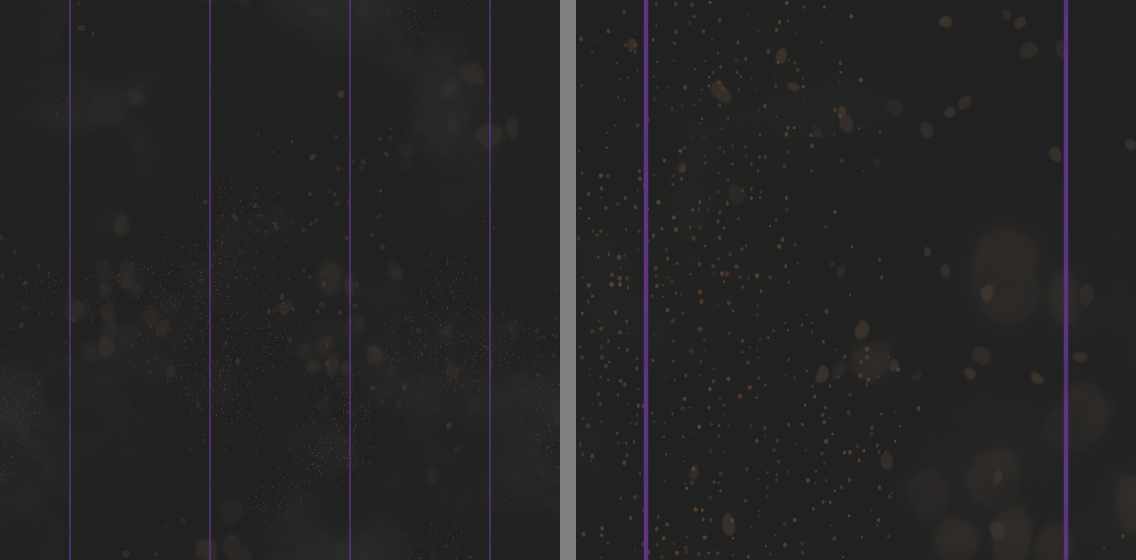
Left: the whole. Right: its middle third, enlarged.
Write a Shadertoy shader that draws this texture.

```glsl
#define STRIPES 4.0
#define STRIPE_WIDTH 0.0026
#define STRIPE_WEAR 0.15
#define STAIN_CELLS 28.0
#define CHIP_CELLS 64.0
#define SPECK_CELLS 180.0
#define BASE_COLOR vec3(0.130, 0.130, 0.129)
#define HAZE_COLOR vec3(0.168, 0.167, 0.164)
#define STAIN_COLOR vec3(0.225, 0.200, 0.180)
#define CHIP_COLOR vec3(0.290, 0.245, 0.200)
#define SPECK_COLOR vec3(0.420, 0.290, 0.180)
#define STRIPE_COLOR vec3(0.360, 0.205, 0.540)

const float TAU = 6.2831853;

// Integer hash of a cell, three values from 0 to 1
vec3 hash3(vec2 cell, float seed) {
    uvec3 v = uvec3(ivec3(cell, seed)) * 1664525u + 1013904223u;
    v.x += v.y * v.z; v.y += v.z * v.x; v.z += v.x * v.y;
    v ^= v >> 16u;
    v.x += v.y * v.z; v.y += v.z * v.x; v.z += v.x * v.y;
    return vec3(v >> 8u) / 16777216.0;
}

// Value noise that wraps after a whole number of cells
float wrapNoise(vec2 p, float cells, float seed) {
    vec2 q = p * cells, i = floor(q), f = q - i;
    f = f * f * (3.0 - 2.0 * f);
    vec2 a = mod(i, cells), b = mod(i + 1.0, cells);
    return mix(mix(hash3(a, seed).x, hash3(vec2(b.x, a.y), seed).x, f.x),
               mix(hash3(vec2(a.x, b.y), seed).x, hash3(b, seed).x, f.x), f.y);
}

float fbm(vec2 p, float cells, int octaves, float seed) {
    float sum = 0.0, weight = 0.5, total = 0.0;
    for (int i = 0; i < octaves; i++) {
        sum += weight * wrapNoise(p, cells, seed + float(i));
        total += weight;
        weight *= 0.5;
        cells *= 2.0;
    }
    return sum / total;
}

// Clustered discs, one per cell; radius and softness are in cells
float scatter(vec2 p, float cells, float radius, float soft, float amount, float seed) {
    vec2 q = p * cells;
    float cover = 0.0;
    for (int y = -1; y <= 1; y++)
    for (int x = -1; x <= 1; x++) {
        vec2 cell = floor(q) + vec2(x, y);
        vec2 id = mod(cell, cells);
        vec3 place = hash3(id, seed);
        vec3 look = hash3(id, seed + 1.0);
        float density = fbm(id / cells, 5.0, 3, seed + 2.0)
                      + 0.08 * cos(TAU * (id.y / cells - 0.4));
        float present = step(place.z, amount * smoothstep(0.53, 0.78, density));
        float size = radius * mix(0.45, 1.0, look.x);
        vec2 offset = (q - cell - 0.15 - 0.7 * place.xy) * vec2(1.0 + 0.5 * look.z, 1.0);
        float disc = 1.0 - smoothstep(size - soft, size + soft, length(offset));
        cover = max(cover, present * disc * mix(0.35, 1.0, look.y));
    }
    return cover;
}

void mainImage(out vec4 fragColor, in vec2 fragCoord) {
    vec2 p = fragCoord / iResolution.xy;
    float pixel = 1.0 / iResolution.x;

    // Ragged coordinates for the worn edges
    vec2 ragged = p + 0.016 * (vec2(fbm(p, 30.0, 3, 11.0), fbm(p, 30.0, 3, 21.0)) - 0.5);
    float grain = fbm(ragged, 48.0, 3, 31.0);

    // Faint haze
    float haze = smoothstep(0.47, 0.78, fbm(ragged, 5.0, 6, 41.0));
    vec3 color = mix(BASE_COLOR, HAZE_COLOR, haze * mix(0.5, 1.2, grain));

    // Brown stains: wide halo with firmer patches
    float halo = scatter(ragged, STAIN_CELLS, 0.65, 0.4, 0.6, 51.0);
    float patches = scatter(ragged, STAIN_CELLS, 0.65, 0.07, 0.6, 51.0);
    color = mix(color, STAIN_COLOR, (0.35 * halo + 0.3 * patches) * mix(0.5, 1.3, grain));

    // Small chips and fine specks
    float chips = scatter(ragged, CHIP_CELLS, 0.4, 0.08, 0.1, 61.0);
    color = mix(color, CHIP_COLOR, 0.6 * chips);
    float specks = scatter(p, SPECK_CELLS, 0.27, 0.5 * pixel * SPECK_CELLS, 0.35, 71.0);
    color = mix(color, SPECK_COLOR, 0.75 * specks);

    // Thin upright stripes, slightly worn
    float dist = abs(fract(p.x * STRIPES) - 0.5) / STRIPES;
    float stripe = clamp((0.5 * STRIPE_WIDTH - dist) / pixel + 0.5, 0.0, 1.0);
    float wear = STRIPE_WEAR * smoothstep(0.5, 0.8, grain);
    color = mix(color, STRIPE_COLOR, stripe * (1.0 - wear));

    fragColor = vec4(color, 1.0);
}
```
